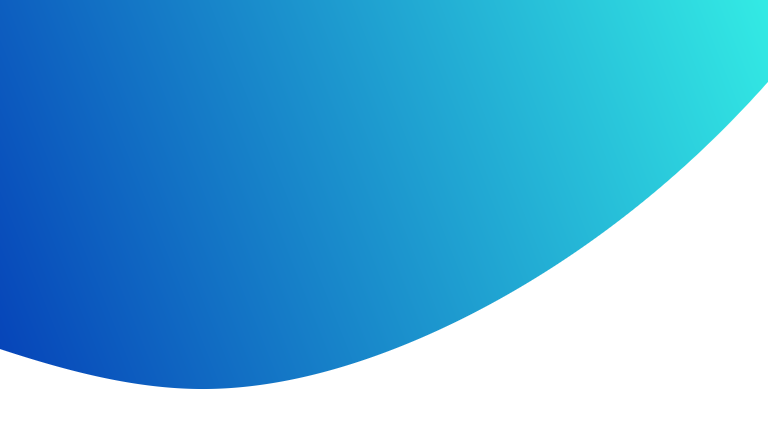
Write a Shadertoy shader that draws this background.

```glsl
// A blue to turquoise gradient field ending in a sweeping curve above white.

const vec3 DEEP_BLUE = vec3(0.025, 0.27, 0.725);
const vec3 TURQUOISE = vec3(0.20, 0.92, 0.895);
const vec3 WHITE = vec3(1.0);

// Height of the curve: a parabola whose bend eases off away from its lowest point
float curveHeight(float x, vec2 lowest) {
    float u = x - lowest.x;
    float easing = u < 0.0 ? 1.69 * u : u * (1.02 * u - 1.378);
    return lowest.y + (1.774 + easing) * u * u;
}

// Linear gradient along a direction, between two positions on that axis
vec3 slantedGradient(vec2 p, vec2 direction, vec2 span, vec3 from, vec3 to) {
    float t = (dot(p, direction) - span.x) / (span.y - span.x);
    return mix(from, to, clamp(t, 0.0, 1.0));
}

void mainImage(out vec4 fragColor, in vec2 fragCoord) {
    vec2 uv = fragCoord / iResolution.xy;
    vec2 p = uv * vec2(16.0 / 9.0, 1.0);

    // Gradient field
    vec3 field = slantedGradient(p, vec2(1.0, 0.4), vec2(0.076, 2.178),
                                 DEEP_BLUE, TURQUOISE);

    // Smooth edge, one pixel wide across the curve
    float above = uv.y - curveHeight(uv.x, vec2(0.264, 0.0995));
    float pixel = length(vec2(dFdx(above), dFdy(above)));
    float coverage = clamp(above / pixel + 0.5, 0.0, 1.0);

    fragColor = vec4(mix(WHITE, field, coverage), 1.0);
}
```
